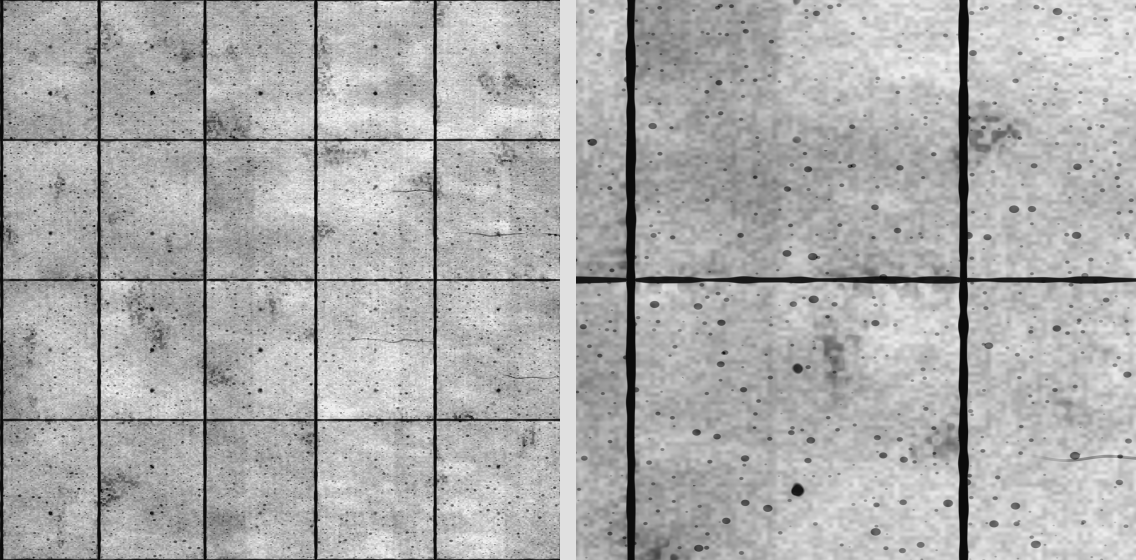
Left: the whole. Right: its middle third, enlarged.
Write a Shadertoy shader that draws this texture.

```glsl
// Weathered concrete wall: 5 widening columns by 4 rows of panels, with dark joints, tie holes and pits.

const float ROWS = 4.0;
const float JOINT_X[6] = float[6](0.003, 0.177, 0.366, 0.564, 0.777, 1.003);
const vec2 JOINT_HALF_WIDTH = vec2(0.0025, 0.0015);   // vertical, horizontal
const vec3 JOINT_COLOR = vec3(0.045);
const vec3 CONCRETE_TINT = vec3(1.0);
const float COLUMN_TONE[5] = float[5](0.69, 0.70, 0.725, 0.765, 0.745);
const float SEAM_X[5] = float[5](0.24, 0.80, 0.42, 0.66, 0.56);
const float SEAM_SHADE[5] = float[5](-0.025, 0.01, -0.07, 0.05, 0.06);
const float HOLE_RADIUS = 0.0032;
const float GRAIN = 0.17;
const float MOTTLE = 0.34;

float hash(vec2 p) {
    return fract(sin(dot(p, vec2(127.1, 311.7))) * 43758.55);
}

float noise(vec2 p) {
    vec2 i = floor(p), f = fract(p);
    f = f * f * (3.0 - 2.0 * f);
    return mix(mix(hash(i), hash(i + vec2(1, 0)), f.x),
               mix(hash(i + vec2(0, 1)), hash(i + vec2(1, 1)), f.x), f.y);
}

float fbm(vec2 p) {
    float sum = 0.0, amp = 0.5;
    for (int i = 0; i < 5; i++) {
        sum += amp * noise(p);
        p = p * 2.03 + 17.3;
        amp *= 0.5;
    }
    return sum / 0.97;
}

// Soft disc coverage, one pixel wide at the edge
float disc(float d, float r, float px) {
    return 1.0 - smoothstep(max(r - px, 0.0), r + px, d);
}

// One pit in some cells of a jittered grid
float pits(vec2 uv, float cells, float density, float px) {
    vec2 id = floor(uv * cells);
    vec2 center = 0.25 + 0.5 * vec2(hash(id + 3.1), hash(id + 7.7));
    vec2 d = (fract(uv * cells) - center) / cells;
    float size = hash(id + 11.9);
    float radius = mix(0.06, 0.17, size * size) / cells;
    float present = step(hash(id + 23.5), density);
    return present * disc(length(d * vec2(0.75, 1.0)), radius, px) * (0.4 + 0.6 * size);
}

void mainImage(out vec4 fragColor, in vec2 fragCoord) {
    vec2 uv = fragCoord / iResolution.xy;
    float px = 0.7 / iResolution.y;

    // Panel lookup
    int col = 0;
    for (int i = 1; i < 5; i++) if (uv.x > JOINT_X[i]) col = i;
    float left = JOINT_X[col], right = JOINT_X[col + 1];
    float row = floor(uv.y * ROWS);
    vec2 local = vec2((uv.x - left) / (right - left), fract(uv.y * ROWS));
    vec2 panel = vec2(float(col), row);
    float seed = hash(panel + 5.3);
    vec2 p = uv + panel * vec2(3.7, 5.1);

    // Base tone, cloudy mottling and pale horizontal smears
    float tone = COLUMN_TONE[col] + 0.035 * (seed - 0.5);
    tone += MOTTLE * (fbm(p * vec2(9.0, 13.0)) - 0.5);
    float smear = fbm(p * vec2(13.0, 30.0) + 41.0);
    tone += 0.10 * smoothstep(0.52, 0.72, smear) * (0.4 + 0.15 * panel.x);

    // Formwork seam with a blotchy darker side
    float seam = SEAM_X[col] + 0.10 * (seed - 0.5) + 0.025 * (noise(p * 45.0) - 0.5);
    float side = smoothstep(-0.015, 0.015, local.x - seam);
    float shade = SEAM_SHADE[col];
    float darkSide = shade < 0.0 ? 1.0 - side : side;
    tone -= abs(shade) * darkSide * (0.3 + 1.2 * noise(p * vec2(38.0, 30.0)));
    tone -= 0.5 * abs(shade) * exp(-abs(local.x - seam) * 90.0) * noise(p * 60.0);

    // Dark speckled stains and grime gathered along the joints
    float speckle = smoothstep(0.35, 0.75, noise(p * 230.0));
    float stain = smoothstep(0.65, 0.78, fbm(p * vec2(19.0, 14.0) + 83.0));
    tone -= stain * (0.07 + 0.22 * speckle);
    vec2 toJoint = vec2(min(abs(uv.x - left), abs(right - uv.x)),
                        min(local.y, 1.0 - local.y) / ROWS);
    float edge = min(toJoint.x, toJoint.y);
    float grime = smoothstep(0.42, 0.75, fbm(uv * 24.0 + 9.0));
    tone -= exp(-edge * 130.0) * (0.03 + 0.30 * grime * speckle);

    // Hairline crack across part of some right-hand panels
    float crackY = mix(0.3, 0.85, hash(panel + 31.0)) + 0.035 * (noise(p * 40.0) - 0.5);
    float crackSpan = smoothstep(0.25, 0.4, local.x + 0.3 * (seed - 0.5)) * step(2.5, panel.x);
    float crack = disc(abs(local.y - crackY) / ROWS, 0.0009, px) * crackSpan;
    tone -= 0.32 * crack * step(0.45, seed) * smoothstep(0.3, 0.6, noise(p * 28.0));

    // Fine grain and air pits
    tone += GRAIN * (noise(uv * vec2(330.0, 410.0)) - 0.5);
    tone += 0.5 * GRAIN * (noise(uv * vec2(130.0, 190.0)) - 0.5);
    float cluster = noise(p * 16.0);
    tone -= 0.42 * pits(uv, 75.0, 0.14 + 0.30 * cluster, px);
    tone -= 0.34 * pits(uv + 0.37, 140.0, 0.10 + 0.28 * cluster, px);

    // Tie holes on the panel axis: three in the second row up, two elsewhere
    int holes = row == 1.0 ? 3 : 2;
    float spacing = holes == 3 ? 0.29 : 0.333;
    for (int k = 0; k < holes; k++) {
        float y = 0.5 + (float(k) - 0.5 * float(holes - 1)) * spacing;
        vec2 d = vec2((local.x - 0.5) * (right - left), (local.y - y) / ROWS);
        float wear = hash(panel * 3.0 + float(k) + 2.0);
        float r = length(d) + 0.0015 * (noise(uv * 300.0) - 0.5);
        tone -= (0.25 + 0.35 * wear) * disc(r, HOLE_RADIUS * (0.65 + 0.5 * wear), 2.0 * px);
        tone -= 0.14 * wear * exp(-r * 170.0);
    }

    // Joints with slightly ragged edges
    vec3 color = CONCRETE_TINT * clamp(tone, 0.08, 0.93);
    vec2 ragged = toJoint + 0.0014 * (vec2(noise(uv * 110.0), noise(uv * 90.0 + 50.0)) - 0.5);
    vec2 joint = 1.0 - smoothstep(JOINT_HALF_WIDTH - px, JOINT_HALF_WIDTH + 1.5 * px, ragged);
    color = mix(color, JOINT_COLOR, max(joint.x, 0.92 * joint.y));

    fragColor = vec4(color, 1.0);
}
```
